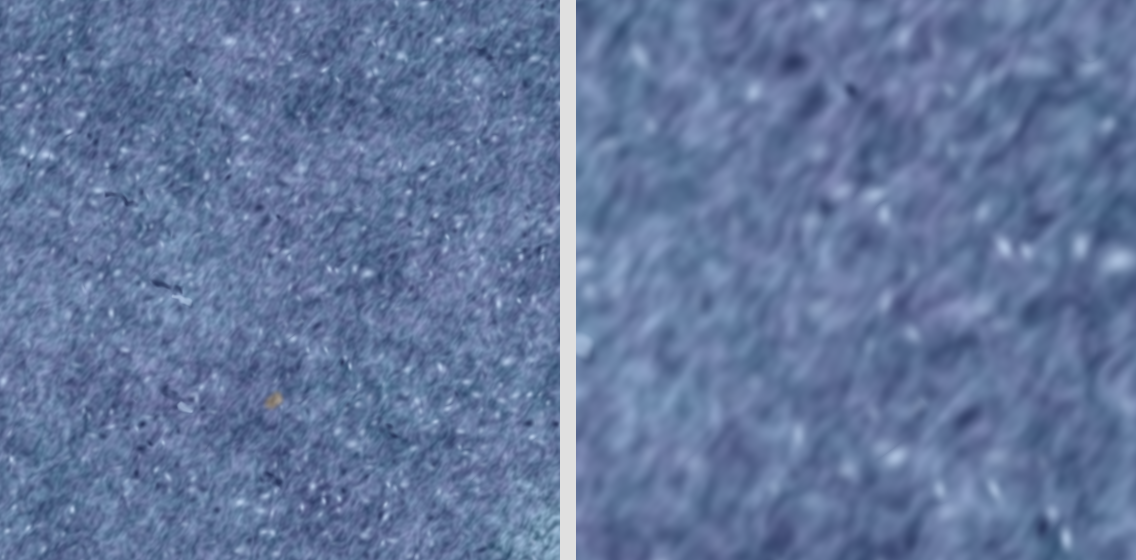
Left, the full canvas; right, a detail of the centre.
Reproduce this texture procedurally as a Shadertoy shader.

```glsl
const vec3 SLATE_BLUE = vec3(0.361, 0.440, 0.590);
const vec3 TEAL_SHIFT = vec3(-0.018, 0.024, 0.004);
const vec3 PALE_TEAL = vec3(0.50, 0.65, 0.73);
const vec3 NAVY = vec3(0.13, 0.18, 0.33);
const vec3 FROST = vec3(0.74, 0.82, 0.93);
const vec3 OCHRE = vec3(0.62, 0.56, 0.47);
const float GRAIN_ANGLE = 0.95;

vec2 hash2(vec2 p) {
    vec3 q = fract(p.xyx * vec3(0.1031, 0.1030, 0.0973));
    q += dot(q, q.yzx + 33.33);
    return fract((q.xx + q.yz) * q.zy);
}

vec2 direction(float angle) {
    return vec2(cos(angle), sin(angle));
}

// Coordinates along and across an axis
vec2 alignTo(vec2 p, float angle) {
    vec2 axis = direction(angle);
    return vec2(dot(p, axis), dot(p, vec2(-axis.y, axis.x)));
}

float cornerSlope(vec2 cell, vec2 offset) {
    return dot(direction(6.2832 * hash2(cell).x), offset);
}

float gradientNoise(vec2 p) {
    vec2 i = floor(p), f = fract(p);
    vec2 u = f * f * f * (f * (f * 6.0 - 15.0) + 10.0);
    vec2 e = vec2(1.0, 0.0);
    float low = mix(cornerSlope(i, f), cornerSlope(i + e, f - e), u.x);
    float high = mix(cornerSlope(i + e.yx, f - e.yx), cornerSlope(i + 1.0, f - 1.0), u.x);
    return mix(low, high, u.y);
}

// Soft oval flecks, one at most per cell
float flecks(vec2 p, float cells, float density, float seed) {
    p *= cells;
    vec2 home = floor(p);
    float cover = 0.0;
    for (int y = -1; y <= 1; y++)
    for (int x = -1; x <= 1; x++) {
        vec2 cell = home + vec2(x, y);
        vec2 shape = hash2(cell + seed + 71.0);
        vec2 center = cell + 0.1 + 0.8 * hash2(cell + seed);
        float turn = GRAIN_ANGLE + 2.2 * (shape.y - 0.5);
        vec2 d = alignTo(p - center, turn) / vec2(0.34, 0.23);
        float strength = step(shape.x, density) * mix(0.25, 1.0, fract(shape.x * 57.0));
        cover = max(cover, strength * exp(-dot(d, d) * mix(0.8, 1.6, shape.y)));
    }
    return cover;
}

// Soft stroke around a center
float stroke(vec2 p, vec2 center, float angle, float halfLength, float width) {
    vec2 q = alignTo(p - center, angle);
    q.x = max(abs(q.x) - halfLength, 0.0);
    return 1.0 - smoothstep(width * 0.2, width * 1.6, length(q));
}

// Diagonal grain in three sizes
float grain(vec2 p) {
    vec2 q = alignTo(p, GRAIN_ANGLE);
    float coarse = gradientNoise(q * vec2(24.0, 38.0) + 11.0);
    float medium = gradientNoise(q * vec2(48.0, 80.0) + 43.0);
    float fine = gradientNoise(q * vec2(85.0, 125.0) + 87.0);
    return 0.10 * coarse + 0.14 * medium + 0.09 * fine;
}

// Scattered ragged dark twigs, few with a frosted edge
vec3 addTwigs(vec3 color, vec2 p) {
    vec2 wobble = 0.010 * vec2(gradientNoise(p * 55.0), gradientNoise(p * 55.0 + 31.0));
    float ragged = clamp(0.6 + 1.2 * gradientNoise(p * 60.0 + 9.0), 0.0, 1.0);
    for (int i = 0; i < 7; i++) {
        vec2 place = hash2(vec2(i, 19.0));
        vec2 shape = hash2(vec2(i, 53.0));
        float angle = -0.7 + 0.9 * (shape.x - 0.5);
        float halfLength = mix(0.004, 0.028, shape.y);
        float dark = stroke(p + wobble, place, angle, halfLength, mix(0.009, 0.006, shape.y));
        float light = stroke(p + wobble, place + vec2(0.022, -0.024), angle, halfLength * 0.6, 0.005);
        color = mix(color, NAVY, 0.85 * dark * ragged);
        color = mix(color, FROST, 0.6 * light * step(0.8, shape.x));
    }
    return color;
}

void mainImage(out vec4 fragColor, in vec2 fragCoord) {
    vec2 p = fragCoord / iResolution.y;
    vec2 warp = 0.006 * vec2(gradientNoise(p * 24.0), gradientNoise(p * 24.0 + 57.0));
    vec2 bent = p + warp;

    // Broad tone and faint hue drift
    float drift = 0.09 * gradientNoise(p * 3.0 + 5.0) + 0.08 * gradientNoise(p * 8.0 + 15.0);
    drift += 0.08 * gradientNoise(p * 17.0 + 49.0);
    drift += 0.03 * smoothstep(0.7, 0.0, length(p - vec2(0.15, 0.25)));
    float hue = gradientNoise(p * 5.0 + 23.0) + 1.2 * gradientNoise(p * 34.0 + 67.0);
    float grit = grain(bent);
    vec3 color = SLATE_BLUE + drift + grit + TEAL_SHIFT * hue;

    // Pale patch in the lower right corner
    float corner = length((p - vec2(1.0, 0.0)) * vec2(1.0, 0.8)) + 0.10 * gradientNoise(p * 18.0);
    float patchCover = 1.0 - smoothstep(0.02, 0.17, corner);
    color = mix(color, PALE_TEAL + 2.0 * grit, 0.6 * patchCover);

    // Dark gaps and bright grains, clustered by a slow noise
    float cluster = clamp(0.85 + 1.2 * gradientNoise(p * 6.0 + 37.0), 0.4, 1.25);
    color = mix(color, NAVY, 0.72 * cluster * flecks(bent, 42.0, 0.24, 3.0));
    color = mix(color, FROST, 0.72 * cluster * flecks(bent, 46.0, 0.34, 29.0));
    color = mix(color, FROST, 0.95 * flecks(bent, 36.0, 0.06, 131.0));

    color = addTwigs(color, bent);

    // Single ochre chip
    float chip = stroke(bent, vec2(0.49, 0.285), 0.6, 0.006, 0.011);
    color = mix(color, OCHRE + grit, 0.8 * chip);
    fragColor = vec4(clamp(color, 0.0, 1.0), 1.0);
}
```
